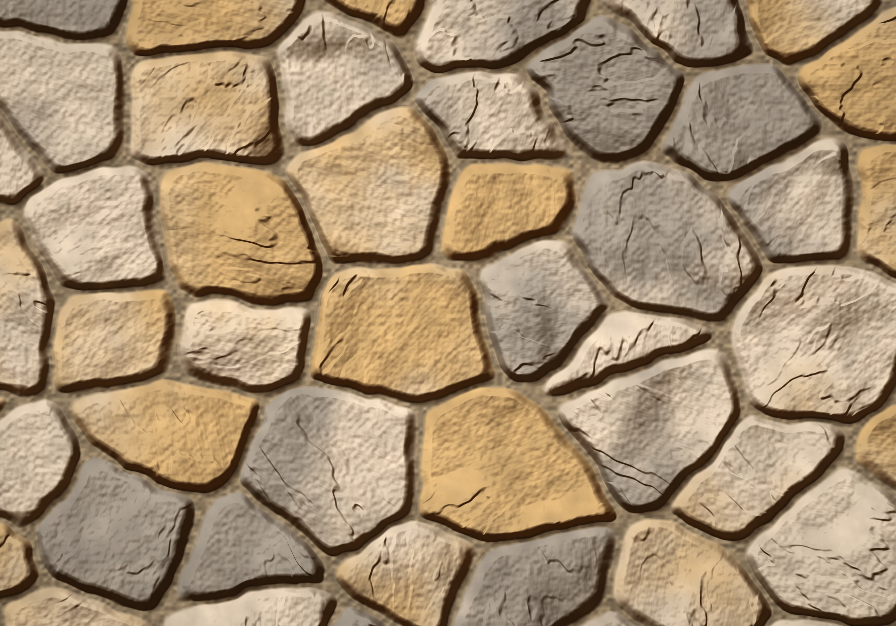
Write a WebGL 1 fragment shader that draws this texture.

```glsl
precision highp float;
// A wall of rough fieldstones set in sandy mortar, lit from the upper left.
// Stones are cells of a weighted Voronoi diagram with rounded corners; their
// bevels and chipped layers form a height field that is shaded and casts shadow.
uniform vec2 u_resolution;

const vec2 STONE_GRID = vec2(4.3, 5.3);
const vec3 LIGHT = vec3(-0.42, 0.60, 0.68);

float hash(vec2 p) {
  return fract(sin(dot(p, vec2(127.1, 311.7))) * 43758.5453);
}

float noise(vec2 p) {
  vec2 i = floor(p), f = fract(p);
  f = f * f * (3.0 - 2.0 * f);
  return mix(mix(hash(i), hash(i + vec2(1.0, 0.0)), f.x),
             mix(hash(i + vec2(0.0, 1.0)), hash(i + 1.0), f.x), f.y);
}

float fbm(vec2 p) {
  float sum = 0.0, amp = 0.5;
  for (int i = 0; i < 5; i++) {
    sum += amp * noise(p);
    p = mat2(1.6, 1.2, -1.2, 1.6) * p + 7.3;
    amp *= 0.5;
  }
  return sum;
}

// Site position in xy and size weight in z
vec3 site(vec2 cell) {
  vec2 jitter = vec2(hash(cell + 3.1), hash(cell + 17.9));
  return vec3(cell + 0.1 + 0.8 * jitter, 0.32 * hash(cell + 41.3));
}

// Distance to the stone's border in x, its random identity in y
vec2 stone(vec2 p) {
  p += 0.028 * (vec2(noise(p * 9.0), noise(p * 9.0 + 31.0)) - 0.5);
  p += 0.008 * (vec2(noise(p * 38.0), noise(p * 38.0 + 57.0)) - 0.5);
  p = p * STONE_GRID + vec2(12.0, 5.0);
  vec2 base = floor(p), home = base, toHome = vec2(0.0);
  float nearest = 9.0;
  for (int y = -1; y <= 1; y++) {
    for (int x = -1; x <= 1; x++) {
      vec2 cell = base + vec2(x, y);
      vec3 s = site(cell);
      vec2 r = s.xy - p;
      float power = dot(r, r) - s.z;
      if (power < nearest) {
        nearest = power;
        home = cell;
        toHome = r;
      }
    }
  }
  float sum = 0.0;
  for (int y = -2; y <= 2; y++) {
    for (int x = -2; x <= 2; x++) {
      if (x == 0 && y == 0) continue;
      vec3 s = site(home + vec2(x, y));
      vec2 r = s.xy - p;
      float border = (dot(r, r) - s.z - nearest) / (2.0 * length(r - toHome));
      sum += exp(-24.0 * border);
    }
  }
  return vec2(-log(sum) / 24.0, hash(home + 91.7));
}

float body(float border) {
  return 0.016 * smoothstep(0.012, 0.095, border);
}

// Stone body, chipped layers along a random grain, and fine roughness
float relief(vec2 p) {
  vec2 s = stone(p);
  float turn = s.y * 40.0;
  vec2 q = mat2(cos(turn), -sin(turn), sin(turn), cos(turn)) * p + s.y * 37.0;
  float layers = 7.0 * fbm(q * vec2(4.0, 9.0));
  float steps = floor(layers) + smoothstep(0.0, 0.16, fract(layers));
  float chipped = smoothstep(0.35, 0.75, noise(q * 7.0 + 11.0));
  float face = 0.0042 * chipped * steps + 0.0055 * fbm(q * vec2(14.0, 30.0));
  float onStone = smoothstep(0.015, 0.07, s.x);
  return body(s.x) + face * onStone + 0.0014 * noise(p * 150.0);
}

// Soft shadow thrown by neighbouring stones
float castShadow(vec2 p, float ground) {
  float block = 0.0;
  for (int i = 1; i <= 6; i++) {
    float t = 0.004 * float(i);
    float rise = body(stone(p + normalize(LIGHT.xy) * t).x) - ground - 0.5 * t;
    block = max(block, rise);
  }
  return smoothstep(0.0, 0.011, block);
}

vec3 stoneColor(vec2 p, float id) {
  float stain = fbm(p * 5.0 + id * 23.0) - 0.5;
  vec3 color = mix(vec3(0.83, 0.75, 0.65), vec3(0.78, 0.63, 0.42),
                   smoothstep(0.6, 0.95, id + 0.7 * stain));
  float grey = 1.0 - smoothstep(0.1, 0.36, id + 0.8 * stain);
  color = mix(color, vec3(0.61, 0.56, 0.50), grey);
  return color * (0.87 + 0.26 * fbm(p * 32.0 + id * 9.0));
}

void main() {
  vec2 p = gl_FragCoord.xy / u_resolution.y;
  vec2 s = stone(p);

  // Surface normal from height differences
  float e = 0.0018, h = relief(p);
  vec2 slope = vec2(relief(p + vec2(e, 0.0)) - h, relief(p + vec2(0.0, e)) - h) / e;
  vec3 normal = normalize(vec3(-slope, 1.0));
  float light = clamp(dot(normal, LIGHT) / LIGHT.z, 0.0, 1.13);
  light *= 1.0 - 0.8 * castShadow(p, body(s.x));

  vec3 mortar = vec3(0.58, 0.50, 0.39) * (0.8 + 0.35 * noise(p * 150.0));
  vec3 color = mix(mortar, stoneColor(p, s.y), smoothstep(0.012, 0.04, s.x));
  color *= mix(vec3(0.27, 0.18, 0.09), vec3(1.0), light);

  // Gentle falloff of the lamp towards the corners
  vec2 c = gl_FragCoord.xy / u_resolution - vec2(0.5, 0.55);
  gl_FragColor = vec4(color * (1.04 - 0.3 * dot(c, c)), 1.0);
}
```
